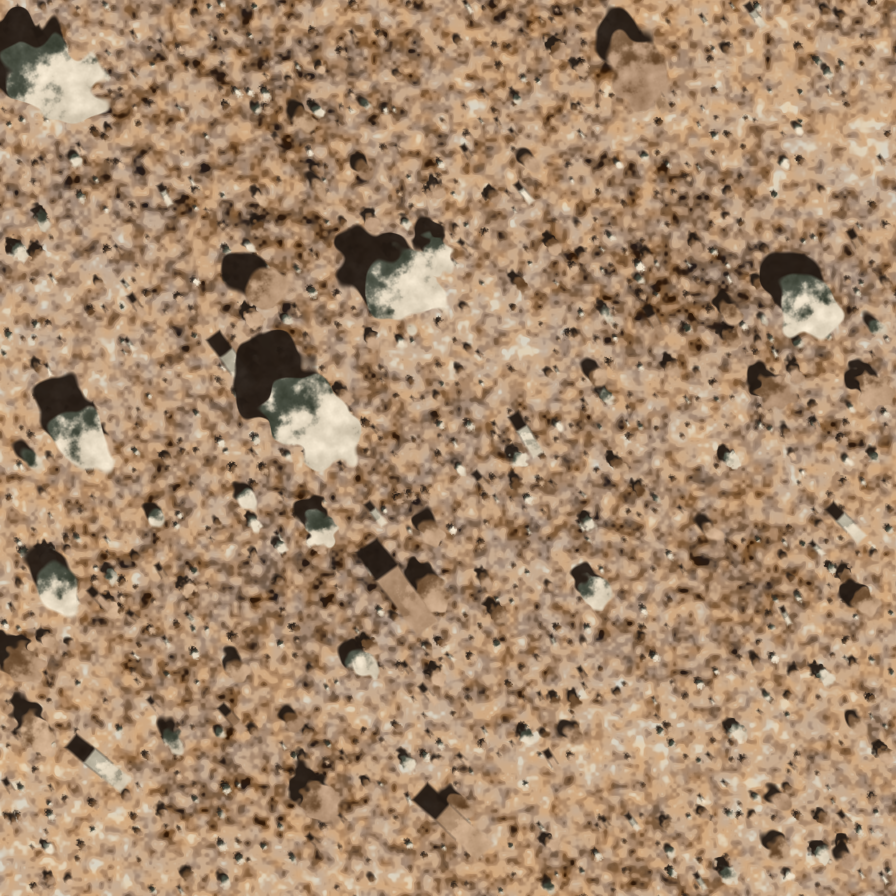
Reproduce this texture procedurally as a WebGL 2 fragment shader.

```glsl
#version 300 es
precision highp float;
// Dry stony soil under a low sun: a tone built from layered grain noise is
// mapped through an earth ramp, then four sizes of stones are scattered on
// jittered grids, each with a dark shadow cast to the upper left.

uniform vec2 u_resolution;
out vec4 fragColor;

// Earth ramp, dark to pale
const vec3 DARK = vec3(0.17, 0.10, 0.055);
const vec3 BROWN = vec3(0.48, 0.36, 0.25);
const vec3 MID = vec3(0.66, 0.53, 0.42);
const vec3 SAND = vec3(0.80, 0.67, 0.54);
const vec3 PALE = vec3(0.87, 0.82, 0.73);
const vec3 SLATE = vec3(0.31, 0.33, 0.28);
const vec3 SHADOW = vec3(0.13, 0.095, 0.07);

const float SUN_ANGLE = -0.92;    // direction towards the sun, radians
const float AXIS_JITTER = 0.5;    // spread of the stone directions
const float SHADOW_LENGTH = 0.95; // in stone half lengths
const float EDGE = 0.0022;        // softness of outlines
const float GRAIN = 105.0;        // main grain frequency
const float RELIEF = 0.30;        // strength of sunlit grain sides
const float TINT = 0.10;          // colour variation between grains

// Integer hash giving three values in 0..1
vec3 hash(vec2 cell, int seed) {
    uvec3 v = uvec3(ivec3(ivec2(cell), seed)) * 1664525u + 1013904223u;
    v.x += v.y * v.z; v.y += v.z * v.x; v.z += v.x * v.y;
    v ^= v >> 16u;
    v.x += v.y * v.z; v.y += v.z * v.x; v.z += v.x * v.y;
    return vec3(v >> 8u) / 16777216.0;
}

float noise(vec2 p, int seed) {
    vec2 i = floor(p), f = fract(p);
    f = f * f * (3.0 - 2.0 * f);
    float low = mix(hash(i, seed).x, hash(i + vec2(1, 0), seed).x, f.x);
    float high = mix(hash(i + vec2(0, 1), seed).x, hash(i + vec2(1, 1), seed).x, f.x);
    return mix(low, high, f.y);
}

float fbm(vec2 p, int seed) {
    float sum = 0.0, amp = 0.53;
    for (int i = 0; i < 4; i++) {
        sum += amp * noise(p, seed + i);
        p = mat2(1.6, 1.2, -1.2, 1.6) * p;
        amp *= 0.5;
    }
    return sum;
}

vec2 direction(float angle) { return vec2(cos(angle), sin(angle)); }

vec3 earthRamp(float t) {
    vec3 c = mix(DARK, BROWN, smoothstep(0.06, 0.25, t));
    c = mix(c, MID, smoothstep(0.25, 0.42, t));
    c = mix(c, SAND, smoothstep(0.42, 0.60, t));
    return mix(c, PALE, smoothstep(0.66, 0.90, t));
}

float grainHeight(vec2 p) {
    return 0.6 * noise(p * GRAIN, 11) + 0.4 * noise(p * GRAIN * 0.5, 12);
}

vec3 ground(vec2 p) {
    vec2 sun = direction(SUN_ANGLE), along = direction(-0.4);
    vec2 streak = vec2(dot(p, along), 1.8 * dot(p, vec2(-along.y, along.x)));
    float slope = grainHeight(p - sun * 0.004) - grainHeight(p + sun * 0.004);
    float tone = 0.51 + RELIEF * slope;
    tone += 0.42 * (noise(p * GRAIN, 21) - 0.5);
    tone += 0.32 * (noise(streak * GRAIN * 0.45, 22) - 0.5);
    tone += 0.28 * (noise(p * GRAIN * 2.1, 23) - 0.5);
    tone += 0.55 * (fbm(streak * 5.0, 24) - 0.5);
    tone += 0.06 * (0.5 - p.y);
    vec3 c = earthRamp(tone);
    // Warm and cool grains, warmer soil in broad patches
    float warmth = noise(p * GRAIN * 0.8, 31) - 0.5 + 0.5 * (fbm(p * 3.0, 32) - 0.5);
    return c + TINT * warmth * vec3(0.6, -0.1, -0.9);
}

// Signed distance of a rough pebble or of a straight slab
float stoneShape(vec2 q, vec2 size, bool slab, float rough) {
    float thin = min(size.x, size.y);
    vec2 b = abs(q) - size * 0.92;
    float box = max(b.x, b.y) + 0.12 * rough * thin;
    float pebble = (length(q / size) - 1.0 + 0.65 * rough) * thin;
    return slab ? box : pebble;
}

float cover(float d, float soft) { return 1.0 - smoothstep(-soft, soft, d); }

// One stone per chosen cell; size is the mean half length in cells
vec3 scatter(vec3 c, vec2 p, float cells, float density, float size, float paleShare, int seed) {
    vec2 g = p * cells, home = floor(g);
    float soft = max(EDGE, 0.7 / u_resolution.y) * cells;
    float rough = noise(g * 2.2 / size, seed + 3) - 0.5;
    float speckle = fbm(p * 60.0, seed + 4) - 0.5;
    for (int k = 0; k < 9; k++) {
        vec2 cell = home + vec2(k % 3 - 1, k / 3 - 1);
        vec3 place = hash(cell, seed), form = hash(cell, seed + 1), look = hash(cell, seed + 2);
        if (place.z > density) continue;
        bool slab = look.x > 0.8;
        vec2 axis = direction(SUN_ANGLE + AXIS_JITTER * (form.x - 0.5));
        vec2 d = g - cell - 0.25 - 0.5 * place.xy;
        vec2 q = vec2(dot(d, axis), dot(d, vec2(-axis.y, axis.x)));
        float halfLength = size * mix(0.6, 1.4, form.y * form.y);
        vec2 r = halfLength * vec2(1.0, slab ? 0.38 : mix(0.55, 0.9, form.z));
        // Shadow behind the stone, then the stone with its unlit side
        vec2 shadowPos = q + vec2(SHADOW_LENGTH * r.x, 0.0);
        vec3 shade = SHADOW + 0.10 * max(speckle, 0.0);
        c = mix(c, shade, 0.95 * cover(stoneShape(shadowPos, r, slab, rough), soft));
        bool pale = look.y < paleShare;
        vec3 face = pale ? PALE : mix(MID, SAND, look.z);
        vec3 unlit = pale ? SLATE : BROWN;
        float lit = smoothstep(-0.75, 0.15, q.x / r.x + 2.6 * speckle);
        vec3 body = mix(unlit, face, slab ? max(lit, 0.7) : lit) + 0.3 * speckle;
        c = mix(c, body, cover(stoneShape(q, r, slab, rough), soft));
    }
    return c;
}

void main() {
    vec2 p = gl_FragCoord.xy / u_resolution.y;
    vec3 c = ground(p);
    c = scatter(c, p, 62.0, 0.22, 0.25, 0.35, 40);
    c = scatter(c, p, 30.0, 0.24, 0.25, 0.30, 50);
    c = scatter(c, p, 13.0, 0.26, 0.24, 0.35, 60);
    c = scatter(c, p, 5.0, 0.42, 0.23, 0.75, 70);
    fragColor = vec4(clamp(c, 0.0, 1.0), 1.0);
}
```
